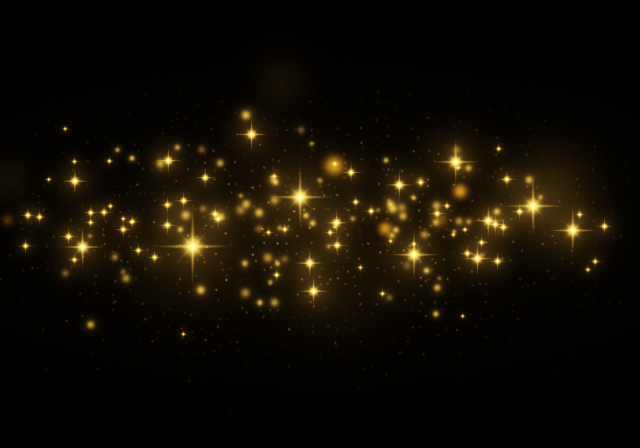
Reproduce this background procedurally as a Shadertoy shader.

```glsl
// Golden sparkling stars, glowing orbs and fine dust drifting across black.

vec2 hash2(float n) {
    return fract(sin(n * vec2(12.9898, 78.233)) * 43758.5453);
}

float softDisc(vec2 d, float radius) {
    return exp(-dot(d, d) / (radius * radius));
}

// Thin ray along x that tapers to nothing at its tip
float ray(vec2 d, float len, float width) {
    float taper = max(1.0 - abs(d.x) / len, 0.0);
    float across = d.y / (width * (0.35 + 0.65 * taper));
    return taper * taper * exp(-across * across);
}

// Four long arms, four short diagonals, a hot core and a halo
float star(vec2 d, float size) {
    float r = length(d);
    if (r > size * 3.0) return 0.0;
    float width = 0.09 + 0.025 * size;
    vec2 diagonal = vec2(d.x + d.y, d.x - d.y) * 0.7071;
    float arms = ray(d, size, width) + ray(d.yx, size, width);
    float spurs = ray(diagonal, size * 0.55, width) + ray(diagonal.yx, size * 0.55, width);
    float core = 3.2 * softDisc(d, 0.13 * size + 0.1);
    float halo = 0.55 * exp(-r / (0.22 * size)) + 0.13 * softDisc(d, 1.1 * size);
    return 1.5 * arms + 0.7 * spurs + core + halo;
}

// Broad haze and a few faint pools of light
float haze(vec2 p) {
    float light = 0.065 * softDisc((p - vec2(50.0, 35.0)) / vec2(36.0, 14.0), 1.0);
    light += 0.06 * softDisc(p - vec2(52.0, 25.0), 8.0);
    light += 0.07 * softDisc(p - vec2(43.9, 57.3), 4.0);
    light += 0.06 * softDisc(p - vec2(1.3, 42.0), 3.5);
    light += 0.10 * softDisc(p - vec2(87.0, 41.5), 6.0);
    return light + 0.006;
}

// One jittered speck per grid cell, thinning away from the centre
float dust(vec2 p, float cellSize) {
    vec2 cell = floor(p / cellSize);
    float id = dot(cell, vec2(1.0, 81.0)) + cellSize;
    vec2 d = p - (cell + 0.5 + 0.6 * (hash2(id) - 0.5)) * cellSize;
    float strength = pow(hash2(id + 0.37).x, 5.0);
    float band = softDisc((p - vec2(51.0, 36.0)) / vec2(36.0, 14.5), 1.0);
    return 0.9 * strength * band * softDisc(d, 0.17);
}

// Main stars: position and arm length
float mainStars(vec2 p) {
    vec3 stars[16] = vec3[16](
        vec3(30.1, 31.5, 7.0), vec3(46.9, 39.2, 5.8), vec3(83.3, 37.8, 5.4),
        vec3(89.5, 34.0, 4.4), vec3(64.7, 30.2, 4.6), vec3(12.9, 31.4, 3.9),
        vec3(71.2, 44.7, 4.2), vec3(39.3, 49.0, 3.0), vec3(76.3, 35.5, 3.0),
        vec3(74.6, 29.6, 3.0), vec3(62.4, 41.1, 2.8), vec3(49.0, 24.5, 2.9),
        vec3(48.4, 28.9, 2.7), vec3(52.6, 35.2, 2.4), vec3(11.7, 41.7, 2.5),
        vec3(26.3, 44.9, 2.5));
    float light = 0.0;
    for (int i = 0; i < 16; i++) light += star(p - stars[i].xy, stars[i].z);
    return light;
}

// Small stars over the whole band, the faintest ones ranging furthest
float smallStars(vec2 p) {
    float light = 0.0;
    for (int i = 0; i < 60; i++) {
        float n = float(i) + 3.0;
        float far = float(i) / 60.0;
        vec2 h = hash2(n);
        float spread = mix(9.0, 23.0, far * far);
        vec2 at = vec2(4.0 + 93.0 * h.x, 36.0 + (h.y + hash2(n + 0.61).x - 1.0) * spread);
        light += mix(0.85, 0.4, far) * star(p - at, mix(2.0, 0.8, far));
    }
    return light;
}

// Round bokeh lights gathered around the middle
float orbs(vec2 p) {
    float light = 0.0;
    for (int i = 0; i < 75; i++) {
        float n = float(i) + 107.0;
        vec2 h = hash2(n) + hash2(n + 0.43) - 1.0;
        vec2 k = hash2(n + 0.79);
        vec2 d = p - vec2(47.0, 36.0) - h * vec2(43.0, 18.0);
        float radius = mix(0.28, 0.6, k.x);
        light += mix(0.35, 1.7, k.y) * (softDisc(d, radius) + 0.12 * softDisc(d, radius * 2.4));
    }
    return light;
}

// Larger, warmer lights
float amberOrbs(vec2 p) {
    return 1.1 * softDisc(p - vec2(52.2, 44.1), 1.2)
         + 1.1 * softDisc(p - vec2(71.9, 40.1), 0.9)
         + 1.0 * softDisc(p - vec2(60.2, 34.3), 0.85)
         + 0.3 * softDisc(p - vec2(68.8, 35.6), 1.1)
         + 0.2 * softDisc(p - vec2(1.2, 35.6), 0.9);
}

void mainImage(out vec4 fragColor, in vec2 fragCoord) {
    // The canvas is 100 units wide
    vec2 p = 100.0 * fragCoord / iResolution.x;
    float gold = haze(p) + dust(p, 1.3) + dust(p + 7.1, 1.9);
    gold += mainStars(p) + smallStars(p) + orbs(p);

    // Exposure curve: deep amber to pale gold
    vec3 exposure = gold * vec3(1.0, 0.68, 0.19) + amberOrbs(p) * vec3(1.4, 0.75, 0.1);
    fragColor = vec4(1.0 - exp(-exposure), 1.0);
}
```
